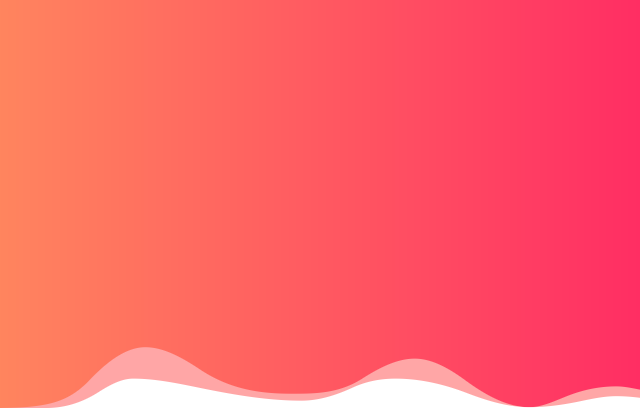
This background is drawn by a Shadertoy shader. Its source:

```glsl
// Draws a warm left-to-right gradient with pink and white waves along the bottom.

#define LEFT_COLOR  vec3(1.0, 0.52, 0.37)
#define RIGHT_COLOR vec3(1.0, 0.18, 0.39)
#define BACK_COLOR  vec3(1.0, 0.65, 0.65)
#define FRONT_COLOR vec3(1.0)
#define KNOTS 13

// Each knot holds position, height and slope, as fractions of the canvas.
const vec3 backWave[KNOTS] = vec3[KNOTS](
    vec3(0.000, 0.000, 0.03), vec3(0.052, 0.004, 0.19), vec3(0.139, 0.067, 1.65),
    vec3(0.227, 0.149, 0.00), vec3(0.313, 0.094, -1.04), vec3(0.456, 0.035, 0.00),
    vec3(0.566, 0.072, 1.00), vec3(0.648, 0.121, 0.00), vec3(0.727, 0.068, -1.15),
    vec3(0.827, 0.002, 0.00), vec3(0.889, 0.031, 0.60), vec3(0.963, 0.053, 0.00),
    vec3(1.000, 0.045, -0.30));

const vec3 frontWave[KNOTS] = vec3[KNOTS](
    vec3(0.000, 0.000, 0.00), vec3(0.072, 0.000, 0.00), vec3(0.154, 0.039, 1.00),
    vec3(0.208, 0.072, 0.00), vec3(0.326, 0.045, -0.31), vec3(0.471, 0.018, 0.00),
    vec3(0.551, 0.050, 0.72), vec3(0.618, 0.072, 0.00), vec3(0.729, 0.037, -0.60),
    vec3(0.827, 0.002, 0.00), vec3(0.908, 0.017, 0.33), vec3(0.963, 0.029, 0.00),
    vec3(1.000, 0.025, -0.20));

// Cubic Hermite curve between two knots
float hermite(float x, vec3 a, vec3 b) {
    float span = b.x - a.x;
    float t = clamp((x - a.x) / span, 0.0, 1.0);
    float s = 1.0 - t;
    return mix(a.y, b.y, t * t * (3.0 - 2.0 * t))
         + span * t * s * (a.z * s - b.z * t);
}

// Height of the wave at x
float waveHeight(float x, vec3 knots[KNOTS]) {
    float height = 0.0;
    for (int i = 0; i < KNOTS - 1; i++) {
        if (x >= knots[i].x) height = hermite(x, knots[i], knots[i + 1]);
    }
    return height;
}

// Smooth coverage of the area below the wave
float waveMask(vec2 uv, vec3 knots[KNOTS]) {
    float above = uv.y - waveHeight(uv.x, knots);
    float slope = dFdx(above);
    float pixel = length(vec2(slope, 1.0 / iResolution.y));
    return clamp(0.5 - above / pixel, 0.0, 1.0);
}

void mainImage(out vec4 fragColor, in vec2 fragCoord) {
    vec2 uv = fragCoord / iResolution.xy;

    // Sky gradient, then the two waves from back to front
    vec3 color = mix(LEFT_COLOR, RIGHT_COLOR, uv.x);
    color = mix(color, BACK_COLOR, waveMask(uv, backWave));
    color = mix(color, FRONT_COLOR, waveMask(uv, frontWave));

    fragColor = vec4(color, 1.0);
}
```
